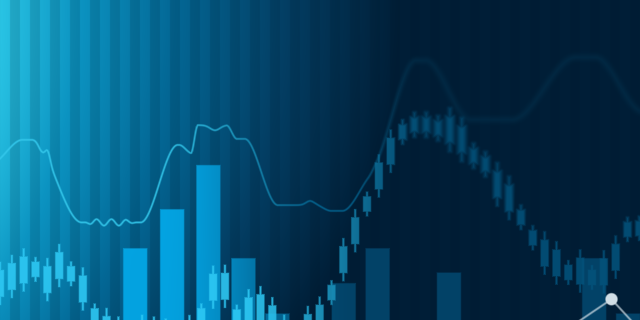
A Shadertoy shader for this background:

```glsl
const vec3 GLOW_CYAN = vec3(0.15, 0.72, 0.84);
const vec3 TEAL = vec3(0.04, 0.54, 0.71);
const vec3 MID_BLUE = vec3(0.01, 0.38, 0.55);
const vec3 DEEP_BLUE = vec3(0.01, 0.23, 0.37);
const vec3 NAVY = vec3(0.0, 0.115, 0.21);
const vec3 BAR_BRIGHT = vec3(0.01, 0.66, 0.91);
const vec3 BAR_DIM = vec3(0.01, 0.27, 0.42);
const vec3 CANDLE_BRIGHT = vec3(0.18, 0.79, 0.96);
const vec3 CANDLE_DIM = vec3(0.01, 0.32, 0.48);
const vec3 LINE_BRIGHT = vec3(0.2, 0.78, 0.92);
const vec3 LINE_DIM = vec3(0.01, 0.19, 0.30);
const vec3 NODE_COLOR = vec3(0.82, 0.87, 0.90);

const float STRIPE_PERIOD = 0.0625;
const float BAR_START = 0.385;
const float BAR_STEP = 0.1096;
const float BAR_WIDTH = 0.075;
const float CANDLE_STEP = 0.037;
const float CANDLE_HALF_WIDTH = 0.0125;
const float WICK_HALF_WIDTH = 0.0032;
const float LINE_HALF_WIDTH = 0.0028;
const vec2 NODE = vec2(1.911, 0.065);
const float NODE_RADIUS = 0.019;
const int BAR_COUNT = 15;
const float BAR_HEIGHTS[BAR_COUNT] = float[](0.224, 0.346, 0.484, 0.193, 0.02,
    0.0, 0.115, 0.224, 0.0, 0.148, 0.0, 0.0, 0.0, 0.193, 0.02);

float ramp(float a, float b, float x) { return smoothstep(a, b, x); }

float bump(float center, float width, float x) {
    float t = (x - center) / width;
    return exp(-t * t);
}

float hash(float n) { return fract(sin(n * 127.1 + 3.7) * 43758.5); }

// Coverage of a shape from its signed distance
float cover(float d, float blur) { return 1.0 - smoothstep(-blur, blur, d); }

float boxDistance(vec2 p, vec2 halfSize) {
    vec2 q = abs(p) - halfSize;
    return length(max(q, 0.0)) + min(max(q.x, q.y), 0.0);
}

float segmentDistance(vec2 p, vec2 a, vec2 b) {
    vec2 ab = b - a;
    return length(p - a - ab * clamp(dot(p - a, ab) / dot(ab, ab), 0.0, 1.0));
}

// Height of the trend line
float lineHeight(float x) {
    float y = 0.563 - 0.075 * (1.0 - ramp(-0.03, 0.07, x));
    y += 0.028 * bump(0.15, 0.01, x) - 0.012 * bump(0.128, 0.012, x);
    y -= 0.258 * ramp(0.10, 0.255, x);
    y += 0.010 * sin((x - 0.29) * 135.0) * ramp(0.26, 0.30, x) * (1.0 - ramp(0.38, 0.43, x));
    y += 0.242 * ramp(0.44, 0.555, x) - 0.026 * ramp(0.56, 0.60, x);
    y += 0.088 * ramp(0.597, 0.618, x) - 0.016 * bump(0.672, 0.022, x);
    y -= 0.043 * ramp(0.708, 0.74, x) + 0.207 * ramp(0.765, 0.868, x);
    y += 0.013 * bump(0.969, 0.018, x) - 0.018 * ramp(0.985, 1.035, x);
    y += 0.125 * ramp(1.07, 1.18, x) + 0.345 * ramp(1.15, 1.30, x);
    y -= 0.185 * ramp(1.33, 1.47, x);
    return y + 0.195 * ramp(1.60, 1.80, x) - 0.17 * ramp(1.86, 2.01, x);
}

// Center height of the candles
float candleTrend(float x) {
    float y = -0.06 + 0.22 * (ramp(-0.12, 0.06, x) - ramp(0.20, 0.36, x));
    y += 0.19 * bump(0.68, 0.05, x) + 0.11 * bump(0.81, 0.05, x) - 0.04 * bump(0.146, 0.015, x);
    y += 0.67 * ramp(0.92, 1.30, x) - 0.47 * ramp(1.35, 1.83, x);
    return y + 0.16 * ramp(1.88, 1.98, x);
}

vec3 background(vec2 p) {
    float d = p.x + 0.3 * (1.0 - p.y) * (1.0 - p.y);
    vec3 color = mix(GLOW_CYAN, TEAL, clamp(d / 0.25, 0.0, 1.0));
    color = mix(color, MID_BLUE, clamp((d - 0.25) / 0.30, 0.0, 1.0));
    color = mix(color, DEEP_BLUE, clamp((d - 0.55) / 0.35, 0.0, 1.0));
    color = mix(color, NAVY, clamp((d - 0.90) / 0.35, 0.0, 1.0));
    float stripe = smoothstep(-0.25, 0.25, sin(6.2832 * p.x / STRIPE_PERIOD));
    return color * (1.0 + (stripe - 0.5) * mix(0.13, 0.06, ramp(0.2, 1.4, p.x)));
}

void mainImage(out vec4 fragColor, in vec2 fragCoord) {
    float pixel = 1.0 / iResolution.y;
    vec2 p = fragCoord * vec2(2.0 / iResolution.x, pixel);
    vec3 color = background(p);

    // Trend line, softening to the right
    float lineDistance = 1.0;
    for (int i = -7; i < 7; i++) {
        float x = p.x + float(i) * 0.004;
        lineDistance = min(lineDistance, segmentDistance(p,
            vec2(x, lineHeight(x)), vec2(x + 0.004, lineHeight(x + 0.004))));
    }
    float soften = ramp(1.12, 1.35, p.x);
    float lineMask = cover(lineDistance - LINE_HALF_WIDTH - 0.004 * soften, pixel + 0.011 * soften);
    vec3 lineColor = mix(LINE_BRIGHT, MID_BLUE, ramp(0.45, 1.05, p.x));
    lineColor = mix(lineColor, LINE_DIM, ramp(1.05, 1.3, p.x));
    color = mix(color, lineColor, lineMask * mix(0.9, 0.6, soften));

    // Volume bars
    vec3 barColor = mix(BAR_BRIGHT, BAR_DIM, ramp(0.5, 1.12, p.x));
    for (int i = 0; i < BAR_COUNT; i++) {
        float k = float(i);
        float left = BAR_START + k * BAR_STEP + 0.01 * sin(k * 0.628);
        vec2 halfSize = vec2(0.5 * BAR_WIDTH, BAR_HEIGHTS[i]);
        float d = boxDistance(p - vec2(left + halfSize.x, 0.0), halfSize);
        color = mix(color, barColor, 0.93 * cover(d, pixel) * step(0.001, halfSize.y));
    }

    // Candles with wicks, blurred at the upper right
    float blur = mix(pixel, 0.012, ramp(1.2, 1.33, p.x) * ramp(0.15, 0.55, p.y));
    vec3 candleColor = mix(CANDLE_BRIGHT, CANDLE_DIM, ramp(0.75, 1.35, p.x));
    float nearest = floor(p.x / CANDLE_STEP + 0.5);
    for (float k = nearest - 1.0; k <= nearest + 1.0; k++) {
        float x = k * CANDLE_STEP;
        vec2 q = p - vec2(x, candleTrend(x) + 0.03 * (hash(k) - 0.5));
        float halfHeight = mix(0.024, 0.042, step(0.3, hash(k + 70.0)));
        float body = boxDistance(q, vec2(CANDLE_HALF_WIDTH, halfHeight));
        float wick = boxDistance(q, vec2(WICK_HALF_WIDTH, halfHeight * 1.6));
        color = mix(color, candleColor, 0.88 * cover(min(body, wick), blur));
    }

    // Pale node and its links
    float links = min(segmentDistance(p, NODE, vec2(1.80, -0.01)),
                      segmentDistance(p, NODE, vec2(1.98, -0.01)));
    color = mix(color, NODE_COLOR, 0.7 * cover(links - 0.003, pixel));
    color = mix(color, NODE_COLOR, cover(length(p - NODE) - NODE_RADIUS, pixel));
    fragColor = vec4(color, 1.0);
}
```
